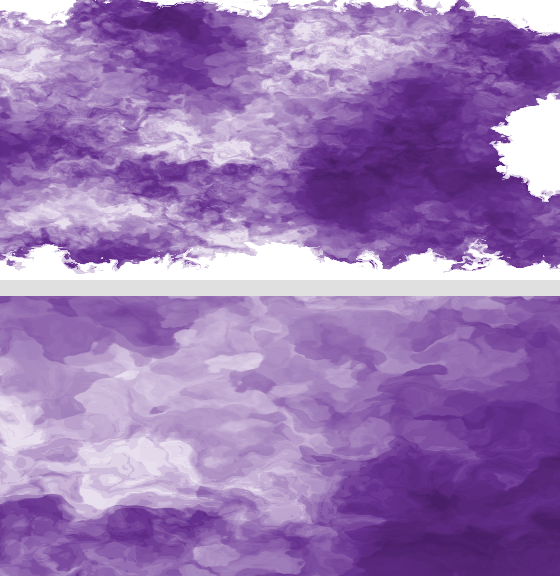
Top: the whole. Bottom: its middle third, enlarged.
Reproduce this background procedurally as a Shadertoy shader.

```glsl
// Torn-edged violet watercolour: broad washes set a tone from dark ink to paper,
// then layers of ragged, translucent dabs and crisp stepped flecks break it up.
// Tone runs 0 (deepest ink) to 5 (bare paper) and is coloured by a ramp at the end.
float hash(vec2 p) {
    vec3 q = fract(p.xyx * 0.1031);
    q += dot(q, q.yzx + 33.33);
    return fract((q.x + q.y) * q.z);
}

float noise(vec2 p) {
    vec2 i = floor(p), f = fract(p);
    f = f * f * (3.0 - 2.0 * f);
    return mix(mix(hash(i), hash(i + vec2(1, 0)), f.x),
               mix(hash(i + vec2(0, 1)), hash(i + vec2(1, 1)), f.x), f.y);
}

float fbm(vec2 p) {
    float sum = 0.0, amp = 0.53;
    for (int i = 0; i < 4; i++) {
        sum += amp * noise(p);
        p = mat2(1.6, 1.2, -1.2, 1.6) * p + 17.3;
        amp *= 0.5;
    }
    return sum;
}

// Soft elliptical pool of pigment
float wash(vec2 p, vec2 centre, vec2 radius) {
    vec2 d = (p - centre) / radius;
    return exp(-dot(d, d));
}

float toneAt(vec2 p) {
    float t = 2.3 + 3.0 * (fbm(p * vec2(4.0, 8.0) + 40.0) - 0.5);
    // dark pools
    t -= 1.6 * wash(p, vec2(1.47, 0.45), vec2(0.40, 0.38));
    t -= 1.0 * wash(p, vec2(1.18, 0.30), vec2(0.14, 0.26));
    t -= 1.6 * wash(p, vec2(1.87, 0.78), vec2(0.22, 0.12));
    t -= 1.2 * wash(p, vec2(1.85, 0.17), vec2(0.25, 0.15));
    t -= 1.8 * wash(p, vec2(0.56, 0.93), vec2(0.26, 0.12));
    t -= 1.5 * wash(p, vec2(0.74, 0.75), vec2(0.18, 0.08));
    t -= 1.4 * wash(p, vec2(0.00, 0.45), vec2(0.16, 0.19));
    t -= 1.5 * wash(p, vec2(0.58, 0.36), vec2(0.26, 0.08));
    t -= 1.5 * wash(p, vec2(0.30, 0.06), vec2(0.25, 0.06));
    // pale pools
    t += 2.2 * wash(p, vec2(0.12, 0.82), vec2(0.25, 0.17));
    t += 2.5 * wash(p, vec2(0.72, 0.50), vec2(0.23, 0.08));
    t += 2.1 * wash(p, vec2(1.25, 0.82), vec2(0.26, 0.12));
    t += 1.7 * wash(p, vec2(0.36, 0.25), vec2(0.22, 0.08));
    t += 2.0 * wash(p, vec2(0.90, 0.13), vec2(0.24, 0.09));
    t += 1.0 * wash(p, vec2(1.00, 0.66), vec2(0.22, 0.12));
    return clamp(t, 0.3, 4.2);
}

// Distance inside the painted area; negative on bare paper
float paintDepth(vec2 p) {
    float top = 0.99 - 0.10 * smoothstep(1.6, 2.0, p.x)
                     - 0.06 * (1.0 - smoothstep(0.15, 0.35, p.x));
    float bottom = 0.06 + 0.09 * wash(p, vec2(0.98, 0.1), vec2(0.13, 0.3))
                        + 0.05 * wash(p, vec2(0.17, 0.1), vec2(0.05, 0.3));
    float notch = length((p - vec2(2.03, 0.48)) * vec2(1.0, 1.35)) - 0.24;
    return min(min(top - p.y, p.y - bottom), notch);
}

// Flat steps with edges one pixel wide
float posterize(float t) {
    float w = clamp(fwidth(t), 0.01, 1.0);
    return floor(t) + smoothstep(1.0 - w, 1.0, fract(t));
}

vec3 inkRamp(float tone) {
    vec3 ink[6] = vec3[6](
        vec3(0.29, 0.12, 0.41), vec3(0.40, 0.19, 0.56), vec3(0.54, 0.37, 0.67),
        vec3(0.67, 0.55, 0.76), vec3(0.82, 0.75, 0.87), vec3(1.0));
    int i = clamp(int(tone), 0, 4);
    return mix(ink[i], ink[i + 1], clamp(tone - float(i), 0.0, 1.0));
}

void mainImage(out vec4 fragColor, in vec2 fragCoord) {
    vec2 p = fragCoord / iResolution.y;
    float pixel = 1.0 / iResolution.y;
    vec2 fray = vec2(fbm(p * vec2(13.0, 22.0)), fbm(p * vec2(13.0, 22.0) + 71.0)) - 0.5;
    vec2 g = p + fray * vec2(0.10, 0.06);
    float tone = posterize(toneAt(g) * 3.0) / 3.0;

    // Dabs, from broad to fine
    float size = 0.24;
    for (int layer = 0; layer < 7; layer++) {
        float seed = float(layer) * 19.7;
        vec2 w = p / size * vec2(0.9, 1.7) + seed;
        vec2 ragged = vec2(fbm(w), fbm(w + 53.0)) - 0.5;
        vec2 cellSize = size * vec2(1.7, 0.8);
        vec2 q = (p + ragged * size * vec2(1.1, 0.65) + fray * 0.05) / cellSize;
        float edge = pixel / cellSize.y;
        for (int k = 0; k < 9; k++) {
            vec2 cell = floor(q) + vec2(k % 3 - 1, k / 3 - 1);
            vec2 id = cell + seed + 100.0;
            vec2 centre = cell + 0.1 + 0.8 * vec2(hash(id), hash(id + 31.0));
            vec2 d = q - centre;
            d.y += d.x * (hash(id + 7.0) - 0.4) * 0.6;
            float radius = mix(0.3, 0.85, hash(id + 47.0));
            float cover = smoothstep(-edge, edge, radius - length(d));
            vec2 at = centre * cellSize;
            if (cover <= 0.0 || layer > 3 && noise(at * vec2(4.0, 6.0) + seed) < 0.42) continue;
            float t = toneAt(at);
            t += (hash(id + 89.0) - 0.5) * mix(0.6, 2.2, smoothstep(0.5, 2.4, t));
            tone = mix(tone, clamp(t, 0.2, 4.4), cover * mix(0.35, 0.85, hash(id + 63.0)));
        }
        size *= 0.68;
    }

    // Crisp flecks, strongest in the paler, busier patches
    float steps = posterize(fbm(g * vec2(17.0, 36.0) + fray * 2.0) * 9.0) / 9.0 - 0.44;
    float busy = 0.4 + 0.9 * smoothstep(0.35, 0.65, noise(g * vec2(4.0, 7.0) + 9.0));
    tone += 2.6 * steps * busy * mix(0.4, 1.0, smoothstep(0.6, 2.0, tone));
    tone = clamp(tone, 0.0, 4.5);

    // Torn border with a thin pale fringe
    float tear = paintDepth(g) + 0.15 * (fbm(p * vec2(11.0, 27.0) + fray * 3.0 + 5.0) - 0.5);
    tone = mix(max(tone, 4.2), tone, smoothstep(-pixel, pixel, tear - 0.012));
    tone = mix(5.0, tone, smoothstep(-pixel, pixel, tear));
    fragColor = vec4(inkRamp(tone), 1.0);
}
```
